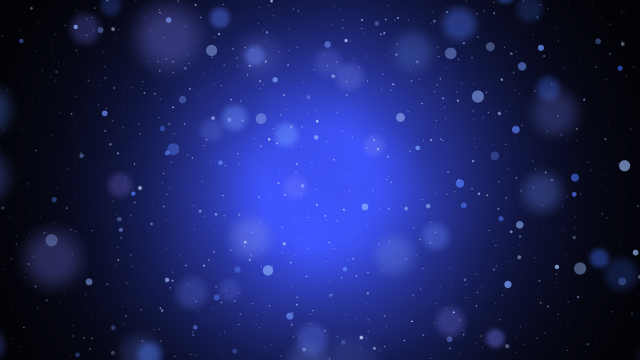
Reproduce this background procedurally as a Shadertoy shader.

```glsl
// Drifting particles before a deep blue glow that fades to black at the sides.
// A radial falloff with faint mist forms the backdrop; jittered grids of round
// spots add soft out-of-focus lights, small discs and fine dust.

vec4 hash4(vec2 cell) {
    vec4 q = fract(cell.xyxy * vec4(0.1031, 0.1030, 0.0973, 0.1099));
    q += dot(q, q.wzxy + 33.33);
    return fract((q.xxyz + q.yzzw) * q.zywx);
}

float valueNoise(vec2 p) {
    vec2 cell = floor(p), f = fract(p);
    f = f * f * (3.0 - 2.0 * f);
    float low = mix(hash4(cell).x, hash4(cell + vec2(1, 0)).x, f.x);
    float high = mix(hash4(cell + vec2(0, 1)).x, hash4(cell + vec2(1, 1)).x, f.x);
    return mix(low, high, f.y);
}

float mist(vec2 p) {
    float sum = 0.0, weight = 0.5;
    for (int i = 0; i < 4; i++) {
        sum += weight * valueNoise(p);
        p = p * 2.03 + 7.1;
        weight *= 0.5;
    }
    return sum;
}

// Light of randomly placed spots: size = least and greatest radius,
// blur = soft share of each radius. Returns brightness and a tint weight.
vec2 spots(vec2 p, float spacing, vec2 size, float density, float blur, float seed) {
    vec2 home = floor(p / spacing), light = vec2(0);
    for (int y = -1; y <= 1; y++)
    for (int x = -1; x <= 1; x++) {
        vec2 cell = home + vec2(x, y);
        vec4 place = hash4(cell + seed);
        vec4 look = hash4(cell + seed + 41.7);
        float radius = mix(size.x, size.y, look.x * look.x);
        float edge = max(radius * blur, 0.6 / iResolution.y);
        float d = length(p - (cell + place.xy) * spacing);
        float disc = 1.0 - smoothstep(radius - edge, radius + edge, d);
        disc *= step(place.z, density) * mix(0.35, 1.0, look.y);
        light += disc * vec2(1.0, look.z);
    }
    return light;
}

// Adds a layer of spots, tinted between two colours.
vec3 lit(vec3 base, vec2 light, vec3 cool, vec3 warm, float strength) {
    vec3 tint = mix(cool, warm, light.y / max(light.x, 0.001));
    return base + (1.0 - base) * tint * min(light.x, 1.0) * strength;
}

void mainImage(out vec4 fragColor, in vec2 fragCoord) {
    vec2 p = fragCoord / iResolution.y;
    float aspect = iResolution.x / iResolution.y;
    vec2 fromGlow = p - vec2(0.5 * aspect, 0.475);
    float r = length(fromGlow);

    // Central glow with a flat bright core and slow, cloudy variation
    float cloud = mist(p * 5.0) - 0.47;
    float glow = exp(-r * r / 0.23) + 0.10 * (1.0 - smoothstep(0.14, 0.34, r));
    glow = min(glow, 0.99) * (1.0 + 0.16 * cloud);
    vec3 color = vec3(0.004, 0.005, 0.012) + vec3(0.235, 0.315, 0.95) * glow;

    // Large blurred lights
    vec3 slate = vec3(0.24, 0.37, 0.70), violet = vec3(0.34, 0.28, 0.62);
    color = lit(color, spots(p, 0.30, vec2(0.05, 0.09), 0.45, 0.6, 13.0), slate, violet, 0.5);
    color = lit(color, spots(p + 0.07, 0.17, vec2(0.025, 0.045), 0.27, 0.5, 57.0),
                vec3(0.22, 0.40, 0.95), violet, 0.55);

    // Small discs, from deep to pale blue
    vec3 deepBlue = vec3(0.18, 0.32, 0.85), paleBlue = vec3(0.60, 0.72, 0.95);
    color = lit(color, spots(p, 0.12, vec2(0.006, 0.017), 0.42, 0.12, 91.0),
                deepBlue, paleBlue, 0.85);

    // Fine dust, thinning towards the dark sides
    float middle = 1.0 - smoothstep(0.35, 0.95, abs(fromGlow.x));
    vec3 dustBlue = vec3(0.45, 0.56, 0.95), dustWhite = vec3(0.85, 0.88, 1.0);
    vec2 dust = spots(p, 0.036, vec2(0.0009, 0.0026), 0.50, 0.5, 137.0);
    color = lit(color, dust, dustBlue, dustWhite, mix(0.25, 0.75, middle));
    vec2 motes = spots(p, 0.085, vec2(0.002, 0.006), 0.45, 0.5, 211.0);
    color = lit(color, motes, dustBlue, dustWhite, mix(0.5, 0.85, middle));

    fragColor = vec4(color, 1.0);
}
```
